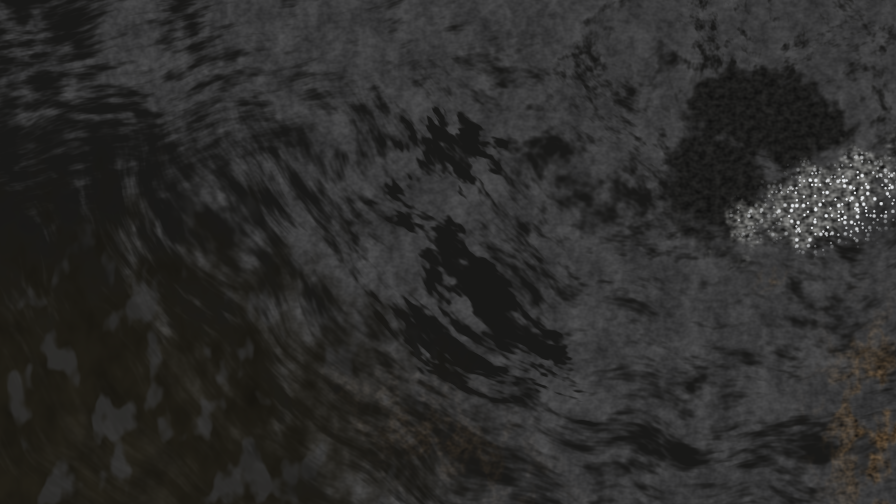
A Shadertoy shader for this texture:

```glsl
const vec3 DEEP = vec3(0.095, 0.094, 0.090);
const vec3 SHEEN = vec3(0.232, 0.232, 0.235);
const vec3 SILT = vec3(0.118, 0.106, 0.074);
const vec3 RUST = vec3(0.34, 0.27, 0.19);
const vec3 STONE = vec3(0.43, 0.43, 0.42);
const vec3 GLINT = vec3(0.88, 0.89, 0.90);

vec2 hash2(vec2 cell) {
    vec3 h = fract(cell.xyx * vec3(0.1031, 0.1030, 0.0973));
    h += dot(h, h.yzx + 33.33);
    return fract((h.xx + h.yz) * h.zy);
}

float gradientDot(vec2 cell, vec2 f, vec2 corner) {
    float angle = 6.2832 * hash2(cell + corner).x;
    return dot(vec2(cos(angle), sin(angle)), f - corner);
}

float gradientNoise(vec2 p) {
    vec2 cell = floor(p), f = p - cell;
    vec2 u = f * f * f * (f * (f * 6.0 - 15.0) + 10.0);
    float low = mix(gradientDot(cell, f, vec2(0, 0)), gradientDot(cell, f, vec2(1, 0)), u.x);
    float high = mix(gradientDot(cell, f, vec2(0, 1)), gradientDot(cell, f, vec2(1, 1)), u.x);
    return 1.5 * mix(low, high, u.y);
}

float fbm(vec2 p, int octaves, float gain) {
    float sum = 0.0, amplitude = 1.0;
    for (int i = 0; i < octaves; i++) {
        sum += amplitude * gradientNoise(p);
        p = p * 2.03 + vec2(17.3, 9.1);
        amplitude *= gain;
    }
    return sum;
}

vec2 rotate(vec2 p, float angle) {
    float c = cos(angle), s = sin(angle);
    return vec2(c * p.x + s * p.y, c * p.y - s * p.x);
}

// Soft tilted ellipse: 1 inside, 0 outside, with a ragged rim
float blob(vec2 p, vec2 center, vec2 radii, float tilt, float soft, float rag) {
    float d = length(rotate(p - center, tilt) / radii) + rag;
    return 1.0 - smoothstep(1.0 - soft, 1.0 + soft, d);
}

// Distance from and angle around the eye of the current
vec2 swirlCoords(vec2 p, vec2 eye) {
    vec2 d = p - eye;
    return vec2(length(d), atan(d.x, -d.y));
}

float sparkle(vec2 p, float scale, float density) {
    vec2 cell = floor(p * scale), h = hash2(cell);
    float d = length(fract(p * scale) - 0.3 - 0.4 * h);
    return step(1.0 - density, hash2(cell + 41.0).y) * (1.0 - smoothstep(0.12, 0.45, d));
}

// Share of reflected sky in the moving water
float waterSheen(vec2 p) {
    vec2 warp = 0.035 * vec2(gradientNoise(p * 5.0), gradientNoise(p * 5.0 + 23.0));
    vec2 swirl = swirlCoords(p + warp, vec2(1.5, 1.25));
    float streaks = fbm(swirl * vec2(34.0, 13.0), 3, 0.65);
    float pockets = fbm(swirl * vec2(9.0, 4.5) + 5.0, 2, 0.5);
    vec2 level = rotate(p + 0.6 * warp, 0.22);
    float ripples = fbm(level * vec2(13.0, 48.0), 3, 0.6) + 0.25;
    float calm = smoothstep(0.5, 0.8, p.y - 0.35 * p.x + 0.08);
    float waves = mix(streaks, ripples, calm);

    float exposure = mix(-0.38, 0.27, smoothstep(0.15, 1.15, p.x + 0.25 * p.y));
    exposure += 0.12 * smoothstep(0.75, 1.0, p.y);
    exposure -= 0.25 * blob(p, vec2(0.05, 0.52), vec2(0.35, 0.22), 0.0, 0.7, 0.0);
    exposure -= 0.18 * blob(p, vec2(1.15, 0.12), vec2(0.4, 0.15), -0.2, 0.6, 0.0);

    // Long dark troughs between the main folds
    float rag = 0.7 * streaks;
    float trough = blob(p, vec2(0.96, 0.42), vec2(0.21, 0.045), -0.80, 0.35, rag);
    trough += blob(p, vec2(0.88, 0.32), vec2(0.11, 0.045), -0.65, 0.35, rag);
    trough += blob(p, vec2(0.90, 0.70), vec2(0.07, 0.06), -0.5, 0.4, rag);
    return smoothstep(-0.48, 0.42, exposure + 0.55 * waves + 0.55 * pockets - 0.7 * trough);
}

vec3 addRock(vec3 color, vec2 p, float grain) {
    float rag = 0.35 * fbm(p * 14.0, 3, 0.6);
    float crown = blob(p, vec2(1.52, 0.77), vec2(0.16, 0.085), -0.2, 0.16, rag);
    float flank = blob(p, vec2(1.42, 0.63), vec2(0.10, 0.11), 0.3, 0.25, rag);
    float face = blob(p, vec2(1.64, 0.61), vec2(0.18, 0.062), 0.42, 0.3, 1.4 * rag);
    float wet = blob(p, vec2(1.67, 0.60), vec2(0.16, 0.07), 0.25, 0.5, rag);
    color = mix(color, DEEP * (1.05 + 0.45 * grain), 0.93 * max(crown, flank));
    color = mix(color, STONE * (0.82 + 0.6 * grain), 0.85 * face);
    float shine = max(sparkle(p, 85.0, 0.28), sparkle(p + 0.37, 130.0, 0.22));
    return mix(color, GLINT, wet * shine);
}

void mainImage(out vec4 fragColor, in vec2 fragCoord) {
    vec2 p = fragCoord / iResolution.y;
    float grain = fbm(p * vec2(65.0, 80.0), 2, 0.6);
    float mottling = fbm(p * vec2(17.0, 12.0) + 31.0, 3, 0.55);

    // Water surface with faint bright crests
    float sheen = waterSheen(p);
    vec3 color = mix(DEEP, SHEEN, sheen);
    color += sheen * (0.035 * grain + 0.045 * mottling);

    // Silty shallows at lower left, with pale upright reflections
    float shallows = blob(p, vec2(0.1, 0.08), vec2(0.62, 0.42), 0.0, 0.5, 0.3 * mottling);
    float pale = smoothstep(0.22, 0.65, fbm(p * vec2(15.0, 9.0) + 70.0, 3, 0.5));
    vec3 bed = mix(SILT * (1.0 + 0.2 * mottling), SHEEN * 0.95, 0.75 * pale);
    color = mix(color, bed, 0.8 * shallows);

    // Brown stones showing through the water
    float stones = blob(p, vec2(1.76, 0.14), vec2(0.14, 0.24), 0.1, 0.5, 0.6 * mottling);
    stones += 0.35 * blob(p, vec2(0.88, 0.12), vec2(0.28, 0.12), -0.5, 0.7, mottling);
    stones += 0.8 * blob(p, vec2(1.53, 0.45), vec2(0.04, 0.022), 0.6, 0.5, mottling);
    color = mix(color, RUST * (0.8 + 0.5 * grain), stones * smoothstep(-0.2, 0.6, mottling));

    color = addRock(color, p, grain);
    fragColor = vec4(clamp(color, 0.0, 1.0), 1.0);
}
```
